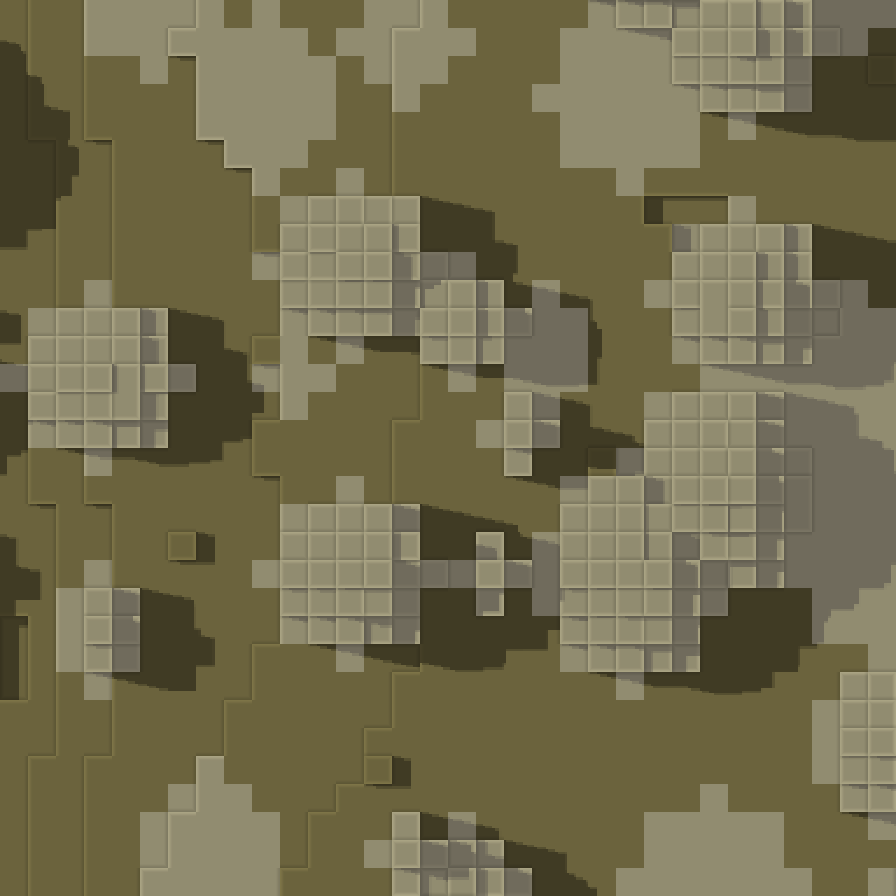
Give the GLSL for this pattern, as a three.js fragment shader.

```glsl
varying vec2 vUv;

const float CELLS = 32.0;            // blocks across the canvas
const float CLUMP_SPACING = 6.4;     // blocks between clump sites
const float CLUMP_DENSITY = 0.92;    // share of sites that hold a clump
const float RAISED_SHARE = 0.62;     // share of clumps that rise as domes
const vec2 DOME_HEIGHT = vec2(5.0, 9.5);
const float BUMP_SHARE = 0.008;      // lone raised ground blocks
const vec2 TO_LIGHT = vec2(-1.0, 0.22);
const float LIGHT_SLOPE = 1.4;       // rise of the light ray per block
const float SHADOW_STEPS = 12.0;     // shadow stairs per block
const float RIM_WIDTH = 0.17;
const float RIM_GAIN = 0.17;
const float CREASE_LOSS = 0.13;
const vec3 GROUND = vec3(0.42, 0.39, 0.24);
const vec3 GROUND_SHADE = vec3(0.25, 0.23, 0.14);
const vec3 PALE = vec3(0.57, 0.55, 0.44);
const vec3 PALE_SHADE = vec3(0.44, 0.42, 0.36);

vec2 hash2(vec2 p) {
  vec2 q = vec2(dot(p, vec2(127.1, 311.7)), dot(p, vec2(269.5, 183.3)));
  return fract(sin(q) * 43758.545);
}

float gradientDot(vec2 corner, vec2 f) {
  return dot(hash2(corner) * 2.0 - 1.0, f);
}

float gradientNoise(vec2 p) {
  vec2 i = floor(p), f = p - i;
  vec2 u = f * f * (3.0 - 2.0 * f);
  vec2 e = vec2(1.0, 0.0);
  return mix(
    mix(gradientDot(i, f), gradientDot(i + e, f - e), u.x),
    mix(gradientDot(i + e.yx, f - e.yx), gradientDot(i + 1.0, f - 1.0), u.x), u.y);
}

// Terraces climb quickly at the left, then level out
float groundHeight(vec2 cell) {
  float rise = 4.5 * (1.0 - exp(-max(cell.x, 0.0) / 5.0));
  float bump = step(1.0 - BUMP_SHARE, hash2(cell + 71.0).x);
  return floor(rise + 1.7 * gradientNoise(cell * 0.085 + 3.7)) + bump;
}

// x: block height, y: 1 where the block is pale
vec2 blockAt(vec2 cell) {
  float dome = 0.0, pale = 0.0;
  vec2 site = floor(cell / CLUMP_SPACING);
  float jitter = hash2(cell + 19.0).x;
  for (int j = -1; j <= 1; j++) {
    for (int i = -1; i <= 1; i++) {
      vec2 id = site + vec2(float(i), float(j));
      vec2 centre = floor((id + hash2(id + 5.0)) * CLUMP_SPACING);
      vec2 size = hash2(id + 43.0), kind = hash2(id + 87.0);
      float width = floor(mix(1.5, 4.0, size.x)) + 0.15;
      vec2 radius = vec2(width, width + floor(size.y * 2.0));
      vec2 d = (cell - centre) / radius;
      if (kind.x < CLUMP_DENSITY && dot(d, d) <= 1.0) {
        pale = 1.0;
        vec2 fromPeak = (d - vec2(0.12, 0.0)) / 0.9;
        float body = 1.0 - dot(fromPeak, fromPeak);
        if (kind.x < CLUMP_DENSITY * RAISED_SHARE && body > 0.0) {
          float top = mix(DOME_HEIGHT.x, DOME_HEIGHT.y, kind.y);
          dome = max(dome, top * (0.4 + 0.6 * body) + 0.7 * jitter);
        }
      }
    }
  }
  return vec2(groundHeight(cell) + dome, pale);
}

// Walk block by block toward the light
float shadowAt(vec2 p, float height) {
  vec2 cell = floor(p);
  vec2 stride = 1.0 / abs(TO_LIGHT);
  vec2 next = abs((cell + step(0.0, TO_LIGHT) - p) / TO_LIGHT);
  float shade = 0.0;
  for (int i = 0; i < 12; i++) {
    float travelled = min(next.x, next.y);
    vec2 axis = next.x < next.y ? vec2(1.0, 0.0) : vec2(0.0, 1.0);
    cell += axis * sign(TO_LIGHT);
    next += axis * stride;
    float excess = blockAt(cell).x - height - travelled * LIGHT_SLOPE;
    shade = max(shade, smoothstep(0.0, 0.1, excess));
    if (shade >= 1.0) break;
  }
  return shade;
}

void main() {
  vec2 p = vUv * CELLS;
  vec2 cell = floor(p), local = p - cell;
  vec2 block = blockAt(cell);

  // Bright rims above a drop, dark creases below a rise
  float rim = 0.0, crease = 0.0;
  for (int k = 0; k < 4; k++) {
    vec2 axis = k < 2 ? vec2(1.0, 0.0) : vec2(0.0, 1.0);
    vec2 side = (k == 0 || k == 2) ? axis : -axis;
    float rise = blockAt(cell + side).x - block.x;
    float gap = 0.5 - dot(local - 0.5, side);
    float line = 1.0 - smoothstep(0.0, RIM_WIDTH, gap);
    rim = max(rim, line * step(rise, -0.02));
    crease = max(crease, line * step(0.02, rise));
  }

  // Stepped shadow with softened stairs
  vec2 stair = (floor(p * SHADOW_STEPS) + 0.5) / SHADOW_STEPS;
  vec2 soften = vec2(0.0, 0.03);
  float shade = 0.5 * (shadowAt(stair + soften, block.x) + shadowAt(stair - soften, block.x));

  vec3 lit = mix(GROUND, PALE, block.y);
  vec3 dark = mix(GROUND_SHADE, PALE_SHADE, block.y);
  vec3 color = mix(lit, dark, shade);
  color *= 1.0 + RIM_GAIN * rim * (1.0 - 0.5 * shade) - CREASE_LOSS * crease;
  gl_FragColor = vec4(color, 1.0);
}
```
